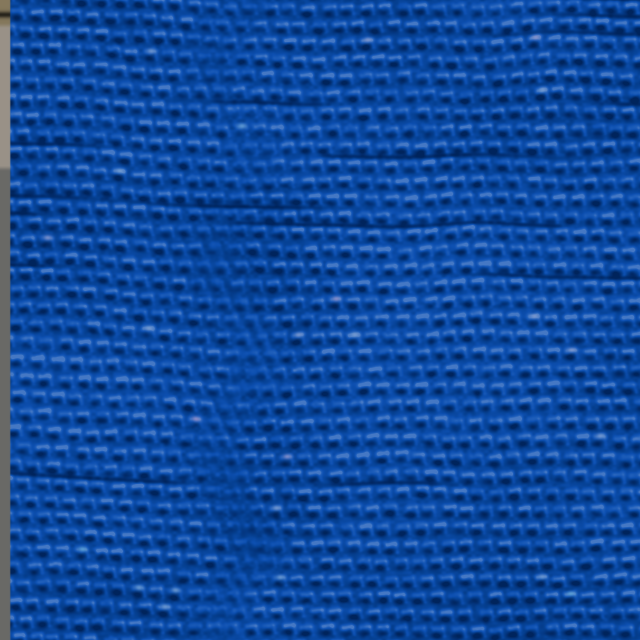
Write a Shadertoy shader that draws this texture.

```glsl
// Coarse blue plain-weave cloth with a soft crease and a grey strip at its left edge.
// Each stitch sums a bright dash, a hooked end and a dark hole into one height,
// which a five-step blue ramp then colours; noise bends and wears the threads.

#define COLUMNS 34.0
#define ROWS 37.0
#define STITCH_GAIN 0.52
#define HOLE_DEPTH 0.54
#define BASE_LEVEL 0.47
#define ROW_SLOPE 0.06
#define STRIP_WIDTH 0.016
#define FLECK_SHARE 0.025

const vec3 INK    = vec3(0.00, 0.14, 0.36);
const vec3 NAVY   = vec3(0.01, 0.19, 0.46);
const vec3 COBALT = vec3(0.02, 0.25, 0.57);
const vec3 ROYAL  = vec3(0.05, 0.31, 0.69);
const vec3 AZURE  = vec3(0.12, 0.37, 0.73);
const vec3 PALE   = vec3(0.27, 0.47, 0.77);

float hash(vec2 p) {
    vec3 q = fract(vec3(p.xyx) * 0.1031);
    q += dot(q, q.yzx + 33.33);
    return fract((q.x + q.y) * q.z);
}

float noise(vec2 p) {
    vec2 i = floor(p), f = fract(p);
    f = f * f * (3.0 - 2.0 * f);
    return mix(mix(hash(i), hash(i + vec2(1, 0)), f.x),
               mix(hash(i + vec2(0, 1)), hash(i + vec2(1, 1)), f.x), f.y);
}

float segmentDistance(vec2 p, vec2 a, vec2 b) {
    vec2 d = b - a;
    return length(p - a - d * clamp(dot(p - a, d) / dot(d, d), 0.0, 1.0));
}

float bump(float d, float width) {
    return exp(-d * d / (width * width));
}

vec3 blueRamp(float level) {
    float t = clamp(level, 0.0, 1.0) * 5.0;
    vec3 c = mix(INK, NAVY, clamp(t, 0.0, 1.0));
    c = mix(c, COBALT, clamp(t - 1.0, 0.0, 1.0));
    c = mix(c, ROYAL, clamp(t - 2.0, 0.0, 1.0));
    c = mix(c, AZURE, clamp(t - 3.0, 0.0, 1.0));
    return mix(c, PALE, clamp(t - 4.0, 0.0, 1.0));
}

// Returns the thread height in x, and pale fleck strength in y.
vec2 weave(vec2 g) {
    vec2 result = vec2(0.0);
    float baseRow = floor(g.y);
    for (int j = -1; j <= 1; j++) {
        float row = baseRow + float(j);
        float shift = 0.5 * mod(row, 2.0) + 0.25 * hash(vec2(row, 7.0));
        float baseColumn = floor(g.x + shift);
        for (int i = -1; i <= 1; i++) {
            vec2 id = vec2(baseColumn + float(i), row);
            float wear = hash(id + 11.0);
            vec2 jitter = vec2(hash(id + 23.0), hash(id + 37.0)) - 0.5;
            vec2 p = vec2(g.x + shift, g.y) - id - 0.5 - jitter * vec2(0.16, 0.12);
            float dash = bump(segmentDistance(p, vec2(-0.22, 0.16), vec2(0.2, 0.23)), 0.17);
            float hook = bump(segmentDistance(p, vec2(0.27, 0.15), vec2(0.34, -0.25)), 0.12);
            float hole = bump(length((p - vec2(-0.07, -0.23)) / vec2(0.29, 0.2)), 1.0);
            result.x += STITCH_GAIN * dash * (0.5 + 0.7 * wear)
                      + 0.2 * hook - HOLE_DEPTH * hole * (0.6 + 0.6 * hash(id + 51.0));
            float isFleck = step(1.0 - FLECK_SHARE, hash(id + 67.0));
            result.y += isFleck * bump(length((p - vec2(0.05, 0.2)) / vec2(0.22, 0.15)), 1.0);
        }
    }
    return result;
}

vec3 cloth(vec2 uv) {
    // Bent thread grid: rows slope to the left of the crease.
    vec2 bent = uv + 0.008 * (vec2(noise(uv * 9.0), noise(uv * 8.0 + 40.0)) - 0.5);
    bent.y += ROW_SLOPE * min(uv.x - 0.36, 0.0);
    vec2 g = bent * vec2(COLUMNS, ROWS);
    vec2 threads = weave(g);

    // Wandering crease flattens the stitches into faint diagonal ribs.
    float creaseX = 0.365 + 0.03 * sin(21.0 * uv.y - 14.2);
    float crease = bump(uv.x - creaseX, 0.045) * (0.45 + 0.45 * noise(uv * 7.0 + 5.0));
    float ribs = 0.13 * sin(dot(uv, vec2(265.0, 145.0)));
    float relief = mix(threads.x, ribs, crease * 0.75);

    // Broad shading, fine fibre grain and a few sunken dark thread gaps.
    float shade = 0.14 * (noise(uv * 5.0 + 13.0) - 0.5);
    float grain = 0.16 * (noise(uv * vec2(150.0, 190.0)) - 0.5);
    float gapRow = floor(g.y + 0.5);
    float gap = step(0.8, hash(vec2(gapRow, 91.0))) * bump(g.y - gapRow, 0.13)
              * smoothstep(0.5, 0.75, noise(vec2(uv.x * 5.0, gapRow * 3.7)));
    vec3 color = blueRamp(BASE_LEVEL + relief + shade + grain - 0.35 * gap);

    // Pale fibre flecks, from pinkish to cyan.
    vec3 fleck = mix(vec3(0.68, 0.58, 0.78), vec3(0.38, 0.68, 0.86), noise(g * 0.4));
    return mix(color, fleck, clamp(threads.y, 0.0, 1.0) * 0.7);
}

vec3 strip(vec2 uv) {
    vec3 color = mix(vec3(0.41, 0.41, 0.40), vec3(0.60, 0.57, 0.53),
                     smoothstep(0.732, 0.742, uv.y));
    color = mix(color, vec3(0.52, 0.47, 0.36), smoothstep(0.955, 0.965, uv.y));
    return color * (1.0 - 0.7 * bump(uv.y - 0.977, 0.005));
}

void mainImage(out vec4 fragColor, in vec2 fragCoord) {
    vec2 uv = fragCoord / iResolution.xy;
    float soft = 1.0 / iResolution.x;
    float onCloth = smoothstep(STRIP_WIDTH - soft, STRIP_WIDTH + soft, uv.x);
    fragColor = vec4(mix(strip(uv), cloth(uv), onCloth), 1.0);
}
```
